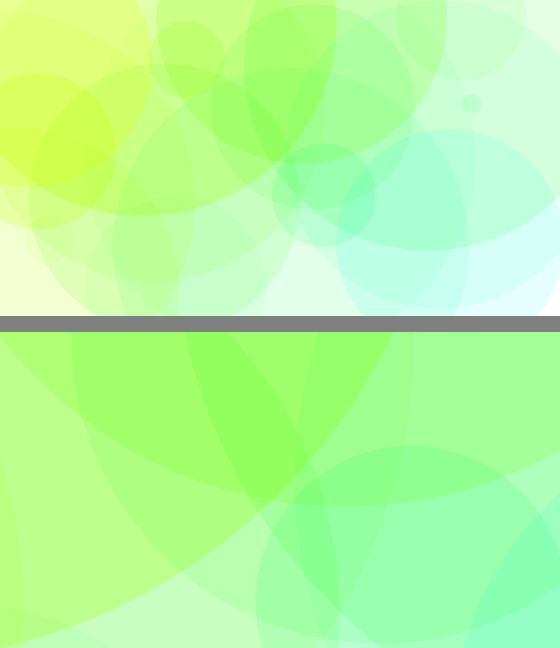
Top: the whole. Bottom: its middle third, enlarged.
This background is drawn by a Shadertoy shader. Its source:

```glsl
// Soft overlapping translucent discs on white, running from yellow through
// green to aqua. A low-discrepancy sequence scatters the centres, and the
// place of each centre sets the disc's hue and opacity.

// Pure hue between yellow (1), green (2) and aqua (3)
vec3 hueTint(float hue) {
    return clamp(vec3(2.0 - hue, 1.0, hue - 2.0), 0.0, 1.0);
}

void mainImage(out vec4 fragColor, in vec2 fragCoord) {
    // Canvas heights, measured down from the upper left
    float aspect = iResolution.x / iResolution.y;
    vec2 point = vec2(fragCoord.x, iResolution.y - fragCoord.y) / iResolution.y;
    float softness = 0.7 / iResolution.y;

    vec3 color = vec3(1.0);
    const int DISC_COUNT = 20;
    for (int i = 0; i < DISC_COUNT; i++) {
        float index = float(i);

        // Evenly spread centre; discs shrink from broad washes to small dots
        vec2 place = fract(0.5 + index * vec2(0.75488, 0.56984));
        float radius = 0.62 - 0.59 * pow(index / float(DISC_COUNT - 1), 1.5);

        // Hue turns towards aqua at the lower right
        float hue = 1.0 + 0.83 * place.x + 0.25 * place.y + 2.0 * place.x * place.y;

        // Varied opacity, denser towards the upper left
        vec2 rest = 1.0 - place;
        float density = 1.0 + 6.0 * rest.x * rest.x * rest.x * rest.y * rest.y;
        float opacity = (0.035 + 0.085 * fract(index * 0.61803)) * density;

        float edge = length(point - place * vec2(aspect, 1.0)) - radius;
        float coverage = 1.0 - smoothstep(-softness, softness, edge);
        color = mix(color, hueTint(hue), opacity * coverage);
    }

    fragColor = vec4(color, 1.0);
}
```
